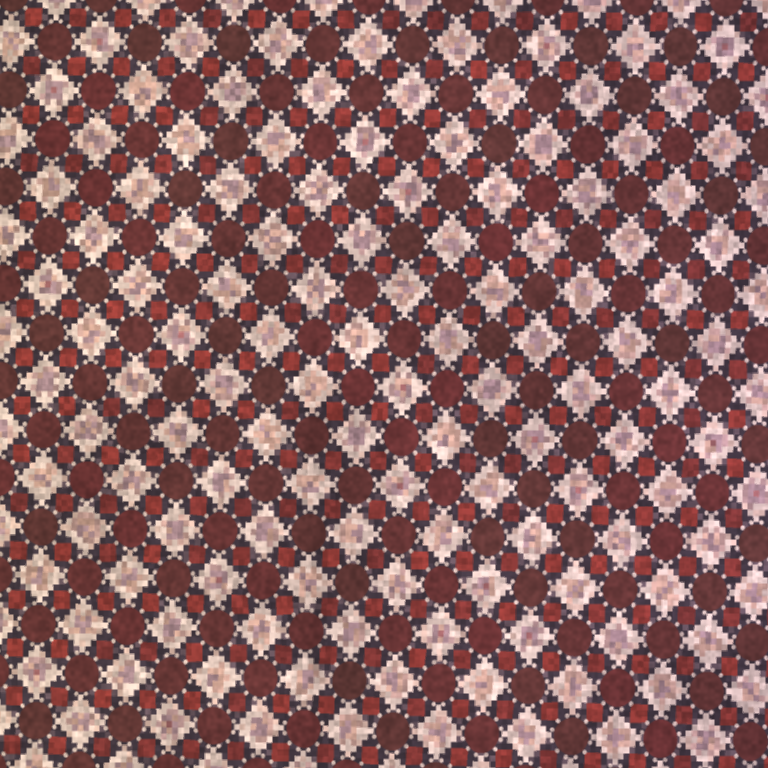
Give the GLSL for this pattern, as a Shadertoy shader.

```glsl
#define CELL vec2(0.05814, 0.0633)   // cell size in canvas units
#define ORIGIN vec2(0.130, 0.0547)   // a star centre, from the top left
#define SKEW 0.00182                 // sideways drift per row
#define TILT 0.008                   // slope of the top row
#define FAN 0.00149                  // growth of row height to the right
#define PATCHES 8.0                  // patches along a cell side
#define DISC 0.385                   // medallion radius in cells
#define DOT_RING 0.438
#define DOT 0.050
#define WARP 0.0022                  // unevenness of the seams
#define SOFTNESS 0.0028              // width of the edge blur
#define WEAR 0.15

const vec3 CREAM  = vec3(0.91, 0.81, 0.77);
const vec3 PEACH  = vec3(0.83, 0.66, 0.60);
const vec3 MAUVE  = vec3(0.67, 0.54, 0.57);
const vec3 MAROON = vec3(0.41, 0.19, 0.195);
const vec3 RED    = vec3(0.58, 0.23, 0.21);
const vec3 NAVY   = vec3(0.25, 0.21, 0.25);

float hash(vec2 p) {
    return fract(sin(dot(p, vec2(127.1, 311.7))) * 43758.5);
}

float noise(vec2 p) {
    vec2 i = floor(p), f = fract(p);
    f = f * f * (3.0 - 2.0 * f);
    return mix(mix(hash(i), hash(i + vec2(1, 0)), f.x),
               mix(hash(i + vec2(0, 1)), hash(i + vec2(1, 1)), f.x), f.y);
}

// Canvas position (y down) to lattice coordinates; cells centre on integers
vec2 lattice(vec2 p) {
    vec2 d = p - ORIGIN;
    float row = (d.y - TILT * d.x) / (CELL.y + FAN * d.x);
    return vec2((d.x + SKEW * row) / CELL.x, row);
}

// Stepped star, built from rings of patches; hi >= lo are patch distances
vec3 starPatch(float hi, float lo, float rnd, float kind) {
    if (hi < 0.5) return mix(MAUVE, RED, 0.45 * step(0.85, kind));
    if (hi < 1.5) return mix(MAUVE, PEACH, step(0.35 + 0.4 * kind, rnd));
    if (hi < 2.5 && lo < 1.5 && rnd > 0.55) return mix(PEACH, MAUVE, kind * 0.7);
    return mix(CREAM, PEACH, 0.5 * step(0.75, rnd));
}

vec3 quilt(vec2 p) {
    vec2 g = lattice(p);
    vec2 id = floor(g + 0.5), q = g - id;
    vec2 patchId = floor(g * PATCHES + 0.5);
    vec2 t = abs(patchId - id * PATCHES);
    float hi = max(t.x, t.y), lo = min(t.x, t.y);
    float rnd = hash(patchId), kind = hash(id + 37.0);
    bool isStar = mod(id.x + id.y, 2.0) < 0.5;
    float shade = 0.86 + 0.28 * hash(patchId + 71.0);

    // Navy ground with a red flower on each cell corner
    vec3 col = mix(NAVY, MAUVE, 0.35 * step(0.86, rnd));
    if (lo > 2.5) {
        float flower = hash(floor(g) + 13.0);
        col = mix(RED, MAROON, 0.7 * flower * flower);
    }

    // Star arms touch the neighbouring medallions
    bool tip = hi > 3.5 && lo < 0.5;
    bool body = hi < 3.5 && lo < 1.5 || hi < 2.5;
    if (tip || isStar && body) col = starPatch(hi, lo, rnd, kind);
    col *= shade;

    // Medallion ringed with pale dots
    if (!isStar) {
        float r = length(q);
        if (r < DISC) {
            vec3 faded = mix(MAROON, vec3(0.36, 0.21, 0.20), kind);
            col = faded * (0.90 + 0.24 * noise(g * 9.0));
        }
        float sector = radians(30.0);
        float a = mod(atan(q.y, q.x), sector) - 0.5 * sector;
        vec2 toDot = r * vec2(cos(a), sin(a)) - vec2(DOT_RING, 0.0);
        if (length(toDot) < DOT) col = CREAM * (0.82 + 0.22 * rnd);
    }
    return col;
}

void mainImage(out vec4 fragColor, in vec2 fragCoord) {
    vec2 uv = fragCoord / iResolution.y;
    vec2 p = vec2(uv.x, 1.0 - uv.y);
    vec2 w = p + WARP * (vec2(noise(p * 45.0), noise(p * 45.0 + 91.0)) - 0.5);

    // Soft edges by averaging a small grid of samples
    float width = max(SOFTNESS, 1.0 / iResolution.y);
    vec3 col = vec3(0.0);
    for (int i = 0; i < 16; i++) {
        vec2 offset = (vec2(i % 4, i / 4) - 1.5) / 4.0;
        col += quilt(w + offset * width) / 16.0;
    }

    // Uneven fading, a warm to cool drift and a worn fold
    col *= 1.0 + WEAR * (noise(p * 9.0) - 0.5) + WEAR * (noise(p * 210.0) - 0.5);
    col *= mix(vec3(1.01, 1.01, 0.96), vec3(1.0, 0.98, 1.03), clamp(p.x, 0.0, 1.0));
    float fold = exp(-pow((p.x - 0.41) / 0.014, 2.0)) * smoothstep(0.3, 0.5, p.y);
    col *= 1.0 - 0.14 * fold * noise(p * 14.0 + 5.0);
    col = mix(col, vec3(0.49, 0.40, 0.40), 0.05);
    fragColor = vec4(clamp(col, 0.0, 1.0), 1.0);
}
```
